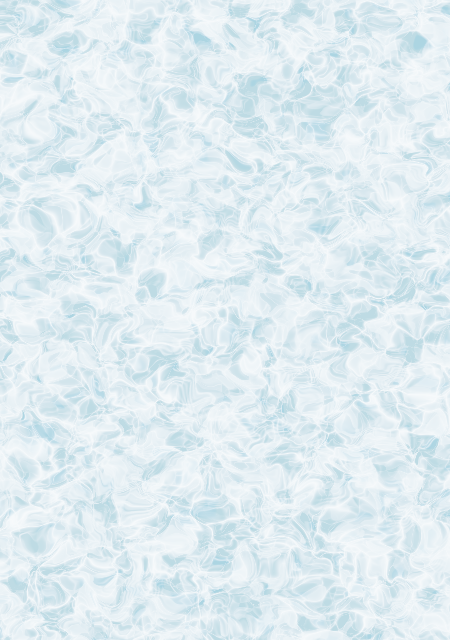
Give the GLSL for this texture, as a Shadertoy shader.

```glsl
// Pale sunlit pool water: bright caustic threads over small, bent blue facets.
#define CELLS vec2(16.0, 19.5)   // large facets per canvas width, in x and y
#define BEND 0.7                 // how far the surface bends the facets
#define THREAD 0.10              // width of the bright threads, in facets
#define BODY 0.39                // mean brightness between threads
#define CLOUD 0.40               // strength of the broad light and shade
#define FACET 0.78               // tone difference between facets
#define RIPPLE 0.17              // strength of the fine contour bands
#define DEEP vec3(0.745, 0.860, 0.893)
#define MIDDLE vec3(0.855, 0.912, 0.938)
#define LIGHT vec3(0.970, 0.980, 0.986)

vec3 hash3(vec2 p) {
    vec3 q = fract(p.xyx * vec3(0.1031, 0.1030, 0.0973));
    q += dot(q, q.yxz + 33.33);
    return fract((q.xxy + q.yzz) * q.zyx);
}

float noise(vec2 p) {
    vec2 i = floor(p), f = fract(p);
    f = f * f * f * (f * (f * 6.0 - 15.0) + 10.0);
    float low = mix(hash3(i).x, hash3(i + vec2(1, 0)).x, f.x);
    float high = mix(hash3(i + vec2(0, 1)).x, hash3(i + vec2(1, 1)).x, f.x);
    return mix(low, high, f.y);
}

float fbm(vec2 p) {
    float sum = 0.0, weight = 0.571;
    for (int i = 0; i < 3; i++) {
        sum += weight * noise(p);
        p = mat2(1.6, 1.2, -1.2, 1.6) * p + 19.7;
        weight *= 0.5;
    }
    return sum;
}

// Smooth push of the surface, so threads curve rather than jitter
vec2 bend(vec2 p) {
    return vec2(noise(p), noise(p + 41.3)) - 0.5;
}

// x: gap between the two nearest seeds (zero on an edge), y: facet tone
vec2 facets(vec2 p) {
    vec2 cell = floor(p);
    float nearest = 9.0, second = 9.0, tone = 0.0;
    for (int y = -1; y <= 1; y++)
    for (int x = -1; x <= 1; x++) {
        vec2 id = cell + vec2(x, y);
        vec3 seed = hash3(id + 100.0);
        float d = length(id + seed.xy - p);
        if (d < nearest) {
            second = nearest;
            nearest = d;
            tone = seed.z;
        } else {
            second = min(second, d);
        }
    }
    return vec2(second - nearest, tone);
}

void mainImage(out vec4 fragColor, in vec2 fragCoord) {
    vec2 p = fragCoord / iResolution.x * CELLS + 7.0;
    vec2 q = p + BEND * bend(p * 0.8);
    q += 0.45 * bend(mat2(1.6, 1.2, -1.2, 1.6) * q + 11.0);

    // Light and shade about as wide as a facet
    float cloud = fbm(q * 1.3 + 5.0);
    float tone = BODY + CLOUD * (cloud - 0.5);

    // Facets and threads at three sizes; fine threads gather in bright areas
    float threads = 0.0, scale = 1.0, strength = 0.95;
    float busy = smoothstep(0.32, 0.62, cloud);
    for (int i = 0; i < 3; i++) {
        vec2 r = q * scale + float(i) * 23.0;
        vec2 facet = facets(r + 0.45 * bend(r * 1.3 + 3.0));
        tone += FACET * strength * (facet.y - 0.5) * smoothstep(0.0, 0.14, facet.x);
        float vary = smoothstep(0.15, 0.8, noise(r * 1.1 + 61.0));
        float width = THREAD * mix(0.6, 1.4, vary) * (1.0 + 0.3 * float(i));
        float gather = i == 0 ? 1.0 : mix(0.4, 0.9, busy);
        float thread = exp(-facet.x / width) * strength * gather * mix(0.55, 1.0, vary);
        threads = 1.0 - (1.0 - threads) * (1.0 - thread);
        scale *= 1.7;
        strength *= 0.9;
    }

    // Contour bands where the surface curls
    float curl = smoothstep(0.3, 0.6, noise(p * 0.9 + 31.0));
    tone += RIPPLE * curl * sin(50.0 * noise(q * vec2(0.9, 1.2) + 3.0));

    // Hair-thin filaments
    float filament = smoothstep(0.06, 0.0, abs(noise(q * 1.7 + 77.0) - 0.5));
    threads = max(threads, 0.75 * filament * noise(p * 1.3 + 9.0));

    // Bright facets stay just below the threads, which keeps them readable
    tone = min(tone, 0.62 + 0.3 * max(tone - 0.62, 0.0));
    tone = clamp(mix(tone, 1.0, threads), 0.0, 1.0);

    // Colour, with small cyan glints
    vec3 color = mix(DEEP, MIDDLE, min(tone * 2.0, 1.0));
    color = mix(color, LIGHT, max(tone * 2.0 - 1.0, 0.0));
    float glint = smoothstep(0.72, 0.9, noise(q * 2.4 + 51.0)) * (1.0 - tone);
    color -= glint * vec3(0.07, 0.025, 0.005);
    fragColor = vec4(color, 1.0);
}
```
